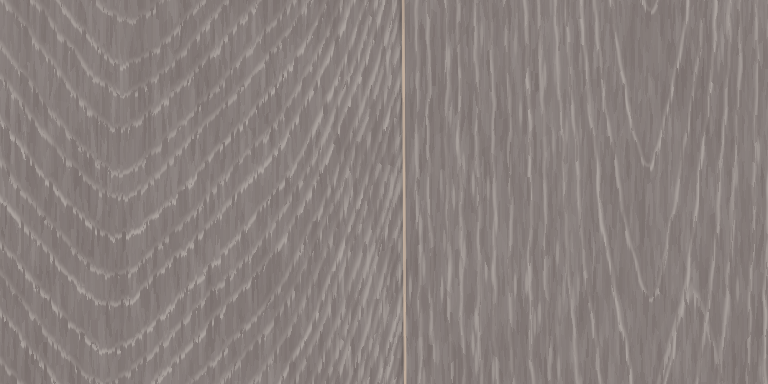
This texture is drawn by a Shadertoy shader. Its source:

```glsl
float hash(vec2 p) {
    return fract(sin(dot(p, vec2(127.1, 311.7))) * 43758.5);
}

// Cellular noise: x = distance to the nearest point, y = value of its cell
vec2 cells(vec2 p) {
    vec2 base = floor(p), nearest = vec2(9.0, 0.0);
    for (int j = -1; j <= 1; j++)
    for (int i = -1; i <= 1; i++) {
        vec2 id = base + vec2(i, j);
        vec2 point = id + vec2(hash(id), hash(id + 57.3));
        float d = length(p - point);
        if (d < nearest.x) nearest = vec2(d, hash(id + 19.7));
    }
    return nearest;
}

// Slow uneven drift of the grain
float drift(vec2 p) {
    return sin(p.x * 9.0 + 2.0 * sin(p.y * 5.0)) * 0.5
         + sin(p.y * 17.0 + p.x * 13.0) * 0.3
         + sin(p.y * 41.0 - p.x * 29.0) * 0.2;
}

float softAbs(float x, float r) {
    return sqrt(x * x + r * r) - r;
}

// Broad V-shaped growth rings, steepening towards the seam
float leftRings(vec2 p) {
    float d = p.x - 0.28 - 0.06 * p.y;
    float bend = max(d - 0.38, 0.0);
    float rise = 1.2 * softAbs(d, 0.07) + 4.5 * bend * bend;
    float ring = (p.y - rise + 0.012 * drift(p)) / 0.094;
    return ring + 0.13 * sin(ring * 2.3);
}

// Narrow hanging arches that become upright grain at the sides
float rightRings(vec2 p) {
    float d = p.x - 1.69 + 0.006 * drift(p * vec2(1.0, 1.6));
    float upright = smoothstep(0.08, 0.32, abs(d));
    float rise = 5.0 * softAbs(d, 0.03) + 4.0 * d * d;
    float ring = ((p.y - 0.22) * mix(1.0, 0.12, upright) - rise) / 0.36;
    return ring + 0.1 * sin(ring * 2.7);
}

float rings(vec2 p, float seam) {
    return seam < 0.0 ? leftRings(p) : rightRings(p);
}

void mainImage(out vec4 fragColor, in vec2 fragCoord) {
    vec2 p = fragCoord / iResolution.xy * vec2(2.0, 1.0);
    float px = 1.0 / iResolution.y;
    float seam = p.x - 1.055 + 0.005 * p.y;
    bool left = seam < 0.0;

    // Upright fibres at three scales
    vec2 fine = cells(p * vec2(150.0, 17.0));
    vec2 medium = cells(p * vec2(75.0, 9.0) + 31.0);
    vec2 broad = cells(p * vec2(22.0, 3.0) + 73.0);
    float tone = 0.47 + 0.05 * drift(p * 0.7 + 2.0) + 0.05 * (p.y - 0.5)
               + 0.34 * (fine.y - 0.5) + 0.24 * (medium.y - 0.5)
               + 0.1 * (broad.y - 0.5);
    vec3 color = mix(vec3(0.46, 0.42, 0.41), vec3(0.59, 0.56, 0.55), tone);

    // Distance to the nearest ring, frayed along the fibres
    vec2 q = p + vec2(0.0, 0.022 * (fine.y - 0.5) + 0.012 * (medium.y - 0.5));
    float ring = rings(q, seam);
    vec2 slope = vec2(rings(q + vec2(0.002, 0.0), seam) - ring,
                      rings(q + vec2(0.0, 0.002), seam) - ring) / 0.002;
    float steep = length(slope) + 0.001;
    float offset = (fract(ring + 0.5) - 0.5) / steep;
    float width = left ? 0.012 : 0.008;
    float line = smoothstep(-0.003 - px, 0.001, offset)
               * (1.0 - smoothstep(0.001, width + px, offset));

    // Small upward arch at the foot of the right plank
    float arch = q.y - 0.24 + 4.0 * softAbs(q.x - 1.8, 0.03);
    float archLine = 1.0 - smoothstep(0.002, 0.007 + px, abs(arch) / 3.5);
    if (!left) line = max(line, 0.7 * archLine);

    // Pale pores break the rings into flecks
    float ringWear = 0.65 + 0.35 * hash(vec2(floor(ring + 0.5), 4.0));
    float fleck = 0.3 + 0.7 * smoothstep(0.15, 0.75, 0.6 * fine.y + 0.4 * medium.y);
    color = mix(color, vec3(0.70, 0.67, 0.65), 0.85 * line * fleck * ringWear);

    // Loose pale pores, denser in the upright grain
    float strand = smoothstep(0.8, 0.95, medium.y)
                 * (1.0 - smoothstep(0.15, 0.4, medium.x));
    float density = left ? smoothstep(0.7, 1.05, p.x)
                         : smoothstep(0.1, 0.3, abs(p.x - 1.69));
    color = mix(color, vec3(0.67, 0.64, 0.62), strand * (0.15 + 0.5 * density));

    // Seam: shaded edge and a tan bevel
    color *= 1.0 - 0.14 * (1.0 - smoothstep(0.003, 0.009 + px, abs(seam + 0.003)));
    float bevel = 1.0 - smoothstep(0.002, 0.002 + 1.2 * px, abs(seam));
    color = mix(color, vec3(0.77, 0.69, 0.62), bevel * (0.8 + 0.2 * medium.y));

    fragColor = vec4(color, 1.0);
}
```
